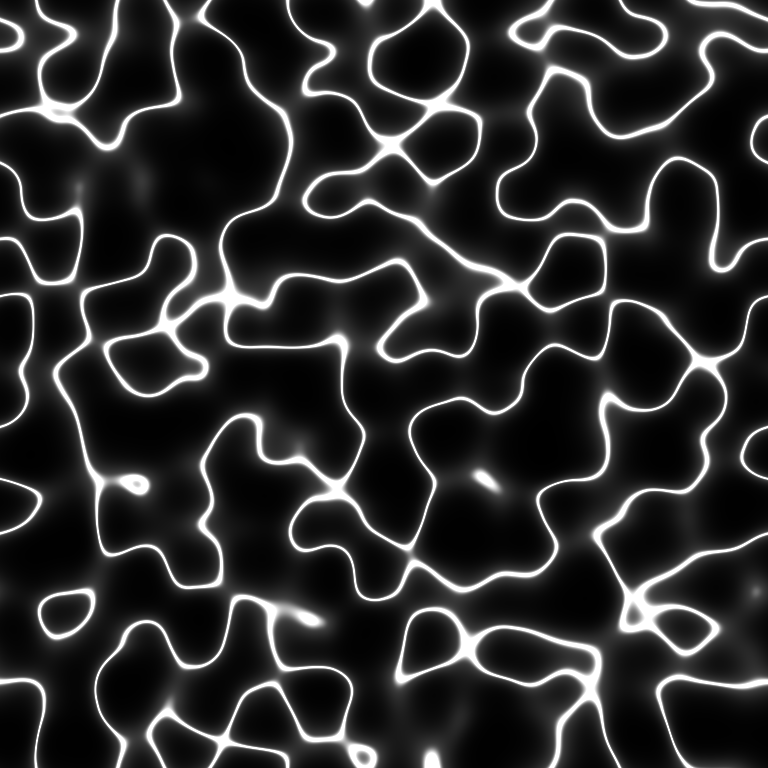
Write a WebGL 2 fragment shader that draws this pattern.

```glsl
#version 300 es
precision highp float;
precision highp int;

// Glowing white filaments on black: the zero contours of a smooth random field.
// Every lattice node holds a random height and slope; blending them gives the
// field, and closeness to zero sets the light. The lattice wraps, so it tiles.

uniform vec2 u_resolution;
out vec4 fragColor;

const float TAU = 6.2831853;
const float CELLS = 12.0;           // lattice cells across the canvas
const float NODE_HEIGHT = 0.6;      // largest height of a node
const float FIELD_SPREAD = 0.35;    // standard deviation of the field
const float CORE_WIDTH = 0.115;     // filament width, in spreads
const float HALO_STRENGTH = 0.37;
const float HALO_FALLOFF = 2.1;     // per spread
const uint SEED = 37u;

// Integer mixing hash: two independent values in 0..1 per node.
vec2 hash2(uvec2 node, uint seed) {
    uvec2 v = (node + seed) * 1664525u + 1013904223u;
    v.x += v.y * 1664525u;
    v.y += v.x * 1664525u;
    v ^= v >> 16u;
    v.x += v.y * 1664525u;
    v.y += v.x * 1664525u;
    v ^= v >> 16u;
    return vec2(v >> 8u) / 16777216.0;
}

// Quintic blend with zero slope and curvature at both ends.
vec2 fade(vec2 t) {
    return t * t * t * (t * (t * 6.0 - 15.0) + 10.0);
}

// Tilted plane of one node, evaluated at an offset from that node.
float nodePlane(vec2 node, vec2 offset, float period, uint seed) {
    vec2 random = hash2(uvec2(mod(node, period)), seed);
    float angle = TAU * random.x;
    float height = NODE_HEIGHT * (2.0 * random.y - 1.0);
    return dot(vec2(cos(angle), sin(angle)), offset) + height;
}

// Periodic field: node planes blended over the cell.
float wrappedField(vec2 p, float period, uint seed) {
    vec2 cell = floor(p);
    vec2 local = p - cell;
    vec2 blend = fade(local);
    float sum = 0.0;
    for (int y = 0; y < 2; y++) {
        for (int x = 0; x < 2; x++) {
            vec2 corner = vec2(x, y);
            vec2 weight = mix(1.0 - blend, blend, corner);
            sum += weight.x * weight.y
                 * nodePlane(cell + corner, local - corner, period, seed);
        }
    }
    return sum;
}

// Saturated core plus a wide, faint halo around the zero level.
float filamentLight(float level, float coreWidth, float strength, float falloff) {
    float ratio = level / coreWidth;
    float core = exp(-ratio * ratio);
    float halo = strength * exp(-falloff * abs(level));
    return min(core + halo, 1.0);
}

void main() {
    vec2 uv = gl_FragCoord.xy / u_resolution;
    float level = wrappedField(uv * CELLS, CELLS, SEED) / FIELD_SPREAD;
    float light = filamentLight(level, CORE_WIDTH, HALO_STRENGTH, HALO_FALLOFF);
    fragColor = vec4(vec3(light), 1.0);
}
```
